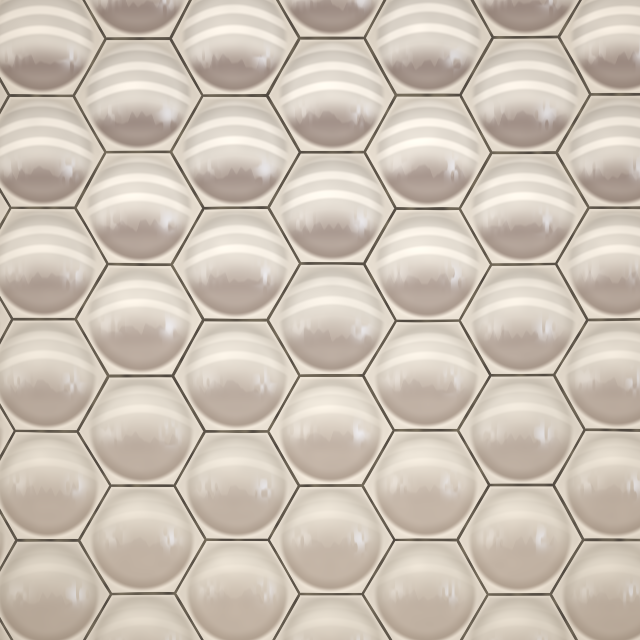
This pattern is drawn by a Shadertoy shader. Its source:

```glsl
// Glazed hexagonal wall tiles, each pressed into a round glossy dome.
// A hex lattice gives every tile its local position; the dome mirrors a banded
// ceiling, a broken skyline and windows, which shift with the tile's place.

const float PITCH = 0.1737;        // tile height on the canvas
const float DOME_RADIUS = 0.465;   // in tile heights
const float GROUT_HALF = 0.0118;   // in tile heights
const vec2 LATTICE = vec2(1.7320508, 1.0);

float hash(vec2 p) {
    return fract(sin(dot(p, vec2(127.1, 311.7))) * 43758.5453);
}

float noise(vec2 p) {
    vec2 i = floor(p), f = fract(p);
    f = f * f * (3.0 - 2.0 * f);
    return mix(mix(hash(i), hash(i + vec2(1, 0)), f.x),
               mix(hash(i + vec2(0, 1)), hash(i + vec2(1, 1)), f.x), f.y);
}

// Centre of the flat-topped hexagon that holds p
vec2 hexCenter(vec2 p) {
    vec2 a = floor(p / LATTICE + 0.5) * LATTICE;
    vec2 b = (floor(p / LATTICE) + 0.5) * LATTICE;
    return distance(p, a) < distance(p, b) ? a : b;
}

// Distance inward from the hexagon's border
float hexInset(vec2 q) {
    q = abs(q);
    return 0.5 - max(q.y, dot(q, vec2(0.8660254, 0.5)));
}

float softSpot(vec2 q, vec2 center, vec2 size) {
    vec2 d = (q - center) / size;
    return exp(-dot(d, d));
}

// Ragged window light: a soft spot cut by upright noise streaks
float windowGlare(vec2 q, vec2 center, vec2 size, float seed) {
    float streaks = noise(vec2(q.x * 15.0 + seed * 40.0, q.y * 5.0 + seed * 9.0));
    return softSpot(q, center, size) * smoothstep(0.22, 0.62, streaks);
}

// Colour mirrored by the dome at q (unit disc); place is the tile on the canvas
vec3 domeColor(vec2 q, vec2 place, float seed) {
    float height = smoothstep(-0.45, 0.45, place.y);
    float horizon = mix(0.12, -0.24, height) + 0.06 * (seed - 0.5);
    float arc = q.y + 0.32 * q.x * q.x;

    // Bright ceiling above, dim floor below
    vec3 ceiling = mix(vec3(0.885, 0.855, 0.805), vec3(0.92, 0.895, 0.86), height);
    vec3 ground = mix(vec3(0.775, 0.72, 0.665), vec3(0.69, 0.63, 0.595), height);
    float blur = mix(0.55, 0.26, height);
    vec3 col = mix(ground, ceiling, smoothstep(horizon - blur, horizon + blur, arc));
    col -= 0.045 * smoothstep(0.6, 1.0, arc);

    // Curved ceiling bands, strongest on the upper tiles
    float bands = smoothstep(-0.3, 0.8, sin((arc - horizon) * 17.0 + seed * 2.0));
    float bandZone = smoothstep(horizon + 0.1, horizon + 0.4, arc)
                   * (1.0 - smoothstep(0.85, 1.15, arc));
    col += (bands - 0.45) * bandZone * mix(0.025, 0.12, height);

    // Dark skyline just under the horizon
    float skyline = horizon - 0.34 + 0.3 * noise(vec2(q.x * 11.0 + seed * 30.0, seed * 17.0));
    float figures = smoothstep(skyline + 0.04, skyline - 0.03, q.y)
                  * smoothstep(horizon - 0.55, horizon - 0.25, q.y)
                  * smoothstep(0.9, 0.6, abs(q.x));
    col -= figures * vec3(0.055, 0.06, 0.055) * mix(0.35, 1.0, height);

    // Windows: a cool one on the right, a fainter one on the left
    float rightX = 0.56 - 0.45 * max(place.x, 0.0);
    float cool = windowGlare(q, vec2(rightX, horizon - 0.1), vec2(0.17, 0.2), seed);
    float faint = windowGlare(q, vec2(-0.58, horizon - 0.06), vec2(0.24, 0.17), seed + 0.37);
    col = mix(col, vec3(0.93, 0.93, 0.95), 0.8 * cool);
    col = mix(col, vec3(0.94, 0.92, 0.90), 0.5 * faint);

    // Soft sheen near the crown
    return col + 0.05 * softSpot(q, vec2(-0.15, horizon + 0.45), vec2(0.45, 0.25));
}

// Whole tile: flat glaze, dome and the rounded step between them
vec3 tileColor(vec2 local, float inset, vec2 place, float seed, float px) {
    vec2 q = local / DOME_RADIUS;
    float r = length(q);
    float down = -q.y / max(r, 0.001);
    float side = q.x / max(r, 0.001);

    vec3 flatGlaze = vec3(0.885, 0.85, 0.80) + 0.03 * down;
    flatGlaze += 0.04 * smoothstep(1.12, 1.0, r) * down;
    vec3 dome = domeColor(q, place, seed);
    float rimShade = smoothstep(0.72, 0.97, r);
    dome -= rimShade * vec3(0.07, 0.075, 0.08) * (0.55 + 0.45 * max(down, abs(side)));

    vec3 col = mix(dome, flatGlaze, smoothstep(0.93, 1.04 + px, r));
    float lip = smoothstep(0.045, 0.02, inset);
    return col + 0.045 * lip * (0.5 - 0.7 * down);
}

void mainImage(out vec4 fragColor, in vec2 fragCoord) {
    vec2 view = fragCoord / iResolution.y - vec2(0.518, 0.5);
    float px = 1.0 / (iResolution.y * PITCH);

    // Slight tilt of the wall and hand-laid waviness
    vec2 p = view * (1.0 - 0.035 * view.y) * vec2(1.006, 1.0) / PITCH;
    p += 0.022 * (vec2(noise(p * 1.3), noise(p * 1.3 + 19.0)) - 0.5);

    vec2 center = hexCenter(p);
    vec2 local = p - center;
    float inset = hexInset(local);
    float seed = hash(floor(center * 2.0 + 0.5));
    vec3 col = tileColor(local, inset, center * PITCH, seed, px);

    // Per-tile tone, glaze mottling and falloff of the light
    col *= 0.985 + 0.03 * seed + 0.018 * (noise(p * 9.0) - 0.5);
    col *= 1.02 - vec3(0.20, 0.23, 0.27) * dot(view, view);

    // Grout with uneven grime
    vec3 grout = mix(vec3(0.31, 0.28, 0.25), vec3(0.47, 0.43, 0.36), noise(p * 14.0));
    float width = GROUT_HALF * (0.88 + 0.3 * noise(p * 5.0));
    float joint = 1.0 - smoothstep(width - 0.6 * px, width + 0.6 * px, inset);
    fragColor = vec4(clamp(mix(col, grout, joint), 0.0, 1.0), 1.0);
}
```
